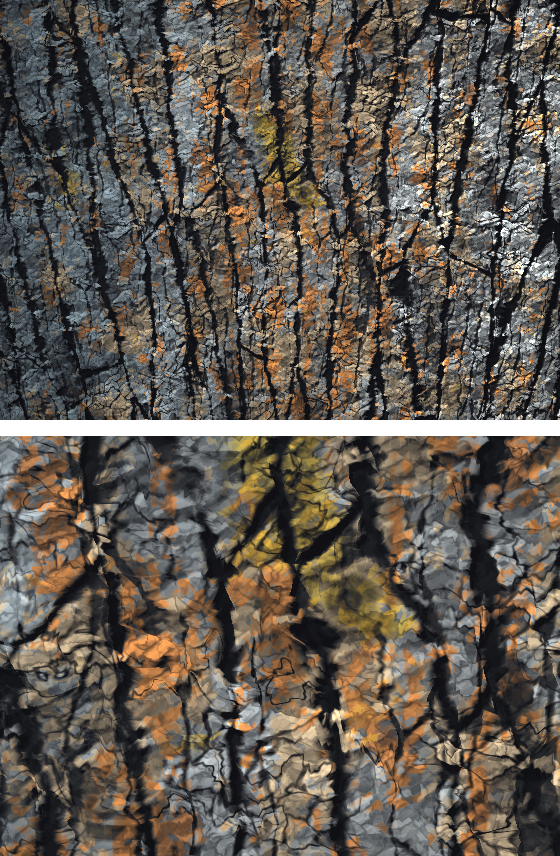
Top: the whole. Bottom: its middle third, enlarged.
Write a Shadertoy shader that draws this texture.

```glsl
// Weathered tree bark: long upright ridges split by dark fissures, broken into
// flaky plates and dusted with orange and yellow lichen. Stretched cellular
// noise builds the relief; layered sines bend it and place the lichen.

vec2 hash2(vec2 p) {
    vec3 q = fract(p.xyx * vec3(0.1031, 0.1030, 0.0973));
    q += dot(q, q.yzx + 33.33);
    return fract((q.xx + q.yz) * q.zy);
}

// x: distance to nearest seed, y: gap to the second, z: signed cell value, 0 at borders.
// upright = 1 widens the gap across level borders, so that only steep ones remain.
vec3 cells(vec2 p, float upright) {
    vec2 base = floor(p), id = base, toNear = vec2(9.0), toSecond = vec2(9.0);
    for (int j = -1; j <= 1; j++)
    for (int i = -1; i <= 1; i++) {
        vec2 c = base + vec2(i, j);
        vec2 d = c + hash2(c + 57.0) - p;
        if (dot(d, d) < dot(toNear, toNear)) { toSecond = toNear; toNear = d; id = c; }
        else if (dot(d, d) < dot(toSecond, toSecond)) toSecond = d;
    }
    float gap = length(toSecond) - length(toNear);
    float value = (hash2(id + 91.0).x - 0.5) * smoothstep(0.0, 0.2, gap);
    float steep = abs(normalize(toSecond - toNear).x);
    return vec3(length(toNear), gap / mix(1.0, max(steep, 0.12), upright), value);
}

// Layered, rotated sines, roughly -0.7 to 0.7
float waves(vec2 p) {
    float sum = 0.0, amp = 0.5;
    for (int i = 0; i < 5; i++) {
        p = mat2(0.8, -0.6, 0.6, 0.8) * p * 1.7 + 1.3;
        p += 0.6 * sin(p.yx);
        sum += amp * sin(p.x) * sin(p.y + 0.7);
        amp *= 0.62;
    }
    return sum;
}

const vec2 KNOTS[3] = vec2[3](vec2(0.905, 0.89), vec2(0.72, 0.535), vec2(0.595, 0.625));

// Grain direction: ridges fan out upward and part around the knots
vec2 alongGrain(vec2 p) {
    vec2 g = vec2((p.x - 0.85) / (1.0 + 0.35 * (p.y - 0.5)) + 0.85, p.y);
    for (int k = 0; k < 3; k++) {
        vec2 d = p - KNOTS[k];
        g.x -= 0.4 * d.x * exp(-dot(d, d) / 0.003);
    }
    g.x += 0.016 * waves(p * vec2(4.0, 3.0)) + 0.01 * waves(p * vec2(13.0, 17.0) + 4.0);
    return g;
}

// Surface height: 0 in the fissures, up to about 0.8 on raised plates
float barkHeight(vec2 p) {
    vec2 g = alongGrain(p);
    float rough = waves(p * 28.0);
    vec3 plate = cells(g * vec2(29.0, 50.0) + vec2(0.7, 0.9) * rough, 0.0);
    vec3 flake = cells(g * vec2(62.0, 95.0) + 0.8 * waves(p * 50.0), 0.0);
    vec3 ridge = cells(g * vec2(11.0, 1.9) + 3.0, 1.0);
    vec3 split = cells(g * vec2(25.0, 6.0) + 0.2 * rough, 1.0);

    // Wide fissures and finer splits, both with ragged sides
    float ragged = 0.2 * plate.z + 0.12 * flake.z;
    float width = 0.07 + 0.07 * waves(p * 5.0 + 8.0) + 0.03 * smoothstep(0.9, 1.2, p.x);
    float top = smoothstep(width - 0.03, width + 0.14, ridge.y + ragged);
    float thin = 0.02 + 0.16 * waves(p * vec2(8.0, 4.0) + 5.0);
    top *= mix(0.3, 1.0, smoothstep(thin - 0.05, thin + 0.13, split.y + ragged));

    // Cracks between the plates fade in and out
    float depth = smoothstep(-0.3, 0.35, waves(p * 14.0 + 3.0));
    float crack = mix(1.0 - 0.65 * depth, 1.0, smoothstep(0.0, 0.22, plate.y));
    crack *= mix(0.78, 1.0, smoothstep(0.0, 0.3, flake.y));
    float h = 0.52 + 0.3 * plate.z + 0.24 * flake.z + 0.14 * ridge.z + 0.2 * waves(p * 9.0);
    h = top * crack * h + 0.06 * split.z + 0.03;

    // Knots: wobbling growth rings around a hollow
    for (int k = 0; k < 3; k++) {
        vec2 d = p - KNOTS[k];
        float r = length(d * vec2(1.0, 1.2)) + 0.012 * waves(p * 26.0);
        float rings = (0.4 + 0.14 * sin(r * 330.0) + 0.2 * flake.z) * smoothstep(0.0, 0.016, r);
        h = mix(h, rings, 0.65 * (1.0 - smoothstep(0.024, 0.044, r)));
    }
    return h;
}

void mainImage(out vec4 fragColor, in vec2 fragCoord) {
    vec2 p = fragCoord / iResolution.y;

    // Relief lit from the upper left, with a fine crusty grain
    float h = barkHeight(p);
    float slope = h - barkHeight(p + vec2(-0.003, 0.005));
    vec3 crust = cells(p * vec2(110.0, 120.0) + waves(p * 60.0), 0.0);
    float raised = smoothstep(0.06, 0.3, h);
    float light = 0.72 * (h + 0.32 * slope + 0.26 * crust.z * mix(0.2, 1.0, raised));

    // Shaded left flank, strong contrast on the right
    light *= mix(0.76, 1.06, smoothstep(0.1, 0.5, p.x + 0.1 * waves(p * 3.0)));
    light = mix(light, light * (0.6 + 1.2 * light), smoothstep(0.85, 1.15, p.x));

    // Wood tint: cool slate outside, ochre toward the middle
    float middle = exp(-pow((p.x - 0.72) / 0.36, 2.0));
    float patches = waves(p * vec2(14.0, 9.0) + 2.0) + 0.8 * crust.z;
    vec3 tint = mix(vec3(0.88, 1.02, 1.07), vec3(0.98, 1.02, 1.01), smoothstep(0.1, 0.7, p.x));
    float ochre = smoothstep(0.0, 0.3, patches + 0.5 * middle - 0.22);
    tint = mix(tint, vec3(1.15, 1.0, 0.76), 0.95 * ochre * raised);

    // Orange lichen in streaks along the ridges
    float streaks = waves(p * vec2(30.0, 12.0) + 6.0) + 0.9 * crust.z;
    float orange = smoothstep(0.25, 0.55, streaks + 0.45 * middle - 0.25);
    tint = mix(tint, vec3(1.25, 0.72, 0.28), 0.8 * orange * raised);

    // Yellow moss: a slanting trail between the knots and a spot on the left
    vec2 trail = (p - vec2(0.67 - 0.45 * (p.y - 0.63), 0.63)) / vec2(0.05, 0.13);
    vec2 spot = (p - vec2(0.156, 0.575)) / vec2(0.035, 0.075);
    float moss = exp(-dot(trail, trail)) + 0.85 * exp(-dot(spot, spot));
    moss = smoothstep(0.35, 0.8, moss + 0.5 * waves(p * 20.0) + 0.5 * crust.z);
    tint = mix(tint, vec3(1.2, 1.0, 0.28), 0.75 * moss * raised);

    vec3 color = vec3(0.058, 0.06, 0.075) + max(light, 0.0) * tint;
    vec2 edge = fragCoord / iResolution.xy - 0.5;
    color *= 1.06 - 0.5 * dot(edge, edge);
    fragColor = vec4(clamp(color, 0.0, 1.0), 1.0);
}
```
